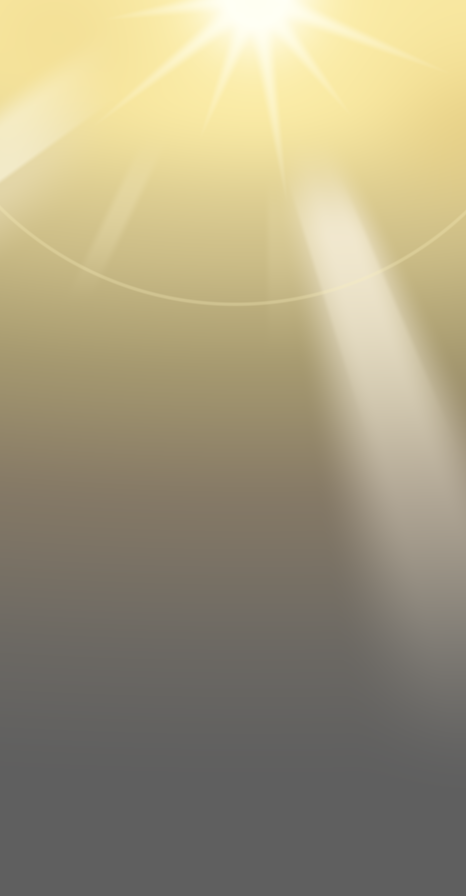
Write a Shadertoy shader that draws this background.

```glsl
// Golden sun at the top edge, with spikes, slanted light beams and a thin halo over warm grey.

// Background tone, t being the distance below the sun
vec3 skyTone(float t) {
    vec3 c = mix(vec3(.975, .91, .63), vec3(.83, .77, .55), smoothstep(.22, .54, t));
    c = mix(c, vec3(.66, .61, .44), smoothstep(.46, .84, t));
    c = mix(c, vec3(.53, .48, .40), smoothstep(.72, 1.12, t));
    c = mix(c, vec3(.43, .415, .39), smoothstep(.98, 1.45, t));
    return mix(c, vec3(.372), smoothstep(1.3, 1.72, t));
}

// Soft band between two edges, each with its own blur
float band(float x, float left, float right, float blurLeft, float blurRight) {
    return smoothstep(left - blurLeft, left + blurLeft, x)
         * (1. - smoothstep(right - blurRight, right + blurRight, x));
}

// Tapered spike leaving the sun at the given angle
float spike(vec2 q, float angle, float reach) {
    vec2 dir = vec2(cos(angle), sin(angle));
    float along = dot(q, dir);
    float across = abs(dot(q, vec2(-dir.y, dir.x)));
    float taper = clamp(1. - along / reach, 0., 1.);
    float width = .004 + .032 * taper;
    return step(0., along) * taper * (1. - smoothstep(0., width, across));
}

void mainImage(out vec4 fragColor, in vec2 fragCoord) {
    // Canvas width is one unit; y runs down from the top edge
    vec2 p = vec2(fragCoord.x, iResolution.y - fragCoord.y) / iResolution.x;
    vec2 q = p - vec2(.55, -.01);
    float r = length(q);

    vec3 col = skyTone(length(q * vec2(.4, 1.)));

    // Amber shade near both upper sides
    float amber = exp(-dot((p - vec2(1.02, .27)) * vec2(5., 6.), (p - vec2(1.02, .27)) * vec2(5., 6.)))
                + .5 * exp(-dot((p - vec2(.14, .08)) * vec2(5., 6.), (p - vec2(.14, .08)) * vec2(5., 6.)));
    col = mix(col, vec3(.88, .77, .46), .45 * amber);

    // Main beam falling to the lower right
    float left = .64 + .2 * (p.y - .42);
    float right = .74 + .43 * (p.y - .375);
    float beam = band(p.x, left, right, .025 + .06 * p.y, .012 + .07 * p.y);
    float beamFade = smoothstep(.28, .52, p.y) * (1. - smoothstep(.45, 1.75, p.y));
    col = mix(col, vec3(.97, .94, .88), .72 * beam * beamFade);

    // Crisp inner streak of the main beam
    float streak = band(p.x, .645 + .31 * (p.y - .475), right - .01, .007, .008);
    float streakFade = smoothstep(.36, .52, p.y) * (1. - smoothstep(.5, 1., p.y));
    col = mix(col, vec3(.98, .95, .86), .32 * streak * streakFade);

    // Beam leaving at the left edge, with a softer skirt below it
    float slant = p.y + .72 * p.x;
    float leftFade = 1. - smoothstep(0., .27, p.x);
    col = mix(col, vec3(.93, .89, .77), .5 * leftFade * band(slant, .34, .48, .09, .1));
    col = mix(col, vec3(.98, .96, .86), .65 * leftFade * band(slant, .245, .39, .04, .008));

    // Two faint shafts beneath the sun
    float shaft = band(p.x + .48 * (p.y - .325), .295, .345, .012, .012)
                * smoothstep(.28, .42, p.y) * (1. - smoothstep(.45, .66, p.y));
    float plumb = band(p.x, .575, .66, .01, .05)
                * smoothstep(.36, .48, p.y) * (1. - smoothstep(.48, .78, p.y));
    col = mix(col, vec3(.96, .92, .76), .28 * shaft + .16 * plumb);

    // Thin halo ring
    float ring = 1. - smoothstep(.001, .006, abs(length(p - vec2(.505, -.065)) - .718));
    col = mix(col, vec3(.98, .94, .74), .3 * ring);

    // Warm bloom, then white core
    col = mix(col, vec3(1., .96, .72), .65 * exp(-r * r * 18.));
    col = mix(col, vec3(1., 1., .97), min(1., 1.4 * exp(-r * r * 85.)));

    // Spikes, every second one longer
    for (int i = 0; i < 6; i++) {
        float k = float(i);
        float reach = .45 - .12 * mod(k, 2.);
        float light = spike(q, radians(22. + 29.8 * k), reach);
        col = mix(col, vec3(1., 1., .95), .85 * light);
    }

    fragColor = vec4(clamp(col, 0., 1.), 1.);
}
```
